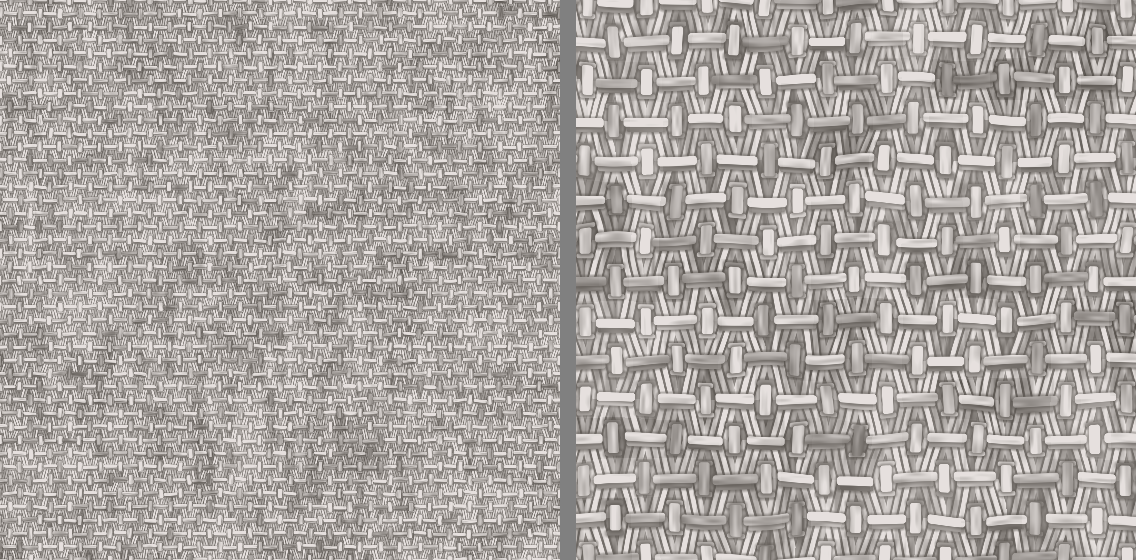
Left, the full canvas; right, a detail of the centre.
This texture is drawn by a WebGL 2 fragment shader. Its source:

```glsl
#version 300 es
precision highp float;
// Grey woven cloth: staggered horizontal weft bars with upright warp stubs in the
// gaps, joined by steep slanted strands into a net of tall hexagons. Each thread
// has its own tone, with fibre streaks and slubs along rows and columns.
uniform vec2 u_resolution;
out vec4 fragColor;

const vec2 GRID = vec2(56.0, 42.0);              // half-columns across, rows down
const vec2 CELL = vec2(1.0, GRID.x / GRID.y);    // cell size in half-columns

float hash(vec2 p) {
    vec3 q = fract(p.xyx * vec3(0.1031, 0.1030, 0.0973));
    q += dot(q, q.yzx + 33.33);
    return fract((q.x + q.y) * q.z);
}

float noise(vec2 p) {
    vec2 i = floor(p), f = fract(p);
    f = f * f * (3.0 - 2.0 * f);
    return mix(mix(hash(i), hash(i + vec2(1, 0)), f.x),
               mix(hash(i + vec2(0, 1)), hash(i + vec2(1, 1)), f.x), f.y);
}

float boxDistance(vec2 p, vec2 halfSize, float radius) {
    vec2 d = abs(p) - halfSize + radius;
    return length(max(d, 0.0)) + min(max(d.x, d.y), 0.0) - radius;
}

// Lays a thread over the cloth, with a soft dark contact shadow around it.
float layThread(float cloth, float tone, float d, float aa) {
    cloth *= 1.0 - 0.55 * (1.0 - smoothstep(0.0, 0.13, d));
    return mix(cloth, tone, 1.0 - smoothstep(-aa, aa, d));
}

void main() {
    vec2 uv = gl_FragCoord.xy / u_resolution;
    vec2 yarn = uv * GRID.x;
    float aa = 0.5 * GRID.x / u_resolution.y;

    // Hand-woven wobble
    yarn += 0.2 * (vec2(noise(yarn * 0.6), noise(yarn * 0.6 + 71.0)) - 0.5);
    vec2 q = yarn / CELL;
    vec2 cell = floor(q), f = fract(q), nearest = round(q);

    // Fibre streaks and uneven yarn colour
    float fibreX = noise(yarn * vec2(1.8, 9.0)) - 0.5;
    float fibreY = noise(yarn * vec2(9.0, 1.8) + 37.0) - 0.5;
    float weftSlub = noise(vec2(q.x * 0.25, nearest.y * 7.3)) - 0.5;
    float warpSlub = noise(vec2(nearest.x * 5.7, yarn.y * 0.2) + 19.0) - 0.5;
    float patches = noise(uv * 7.0) + noise(uv * 17.0) - 1.0;
    float uneven = 0.15 * weftSlub + 0.17 * warpSlub + 0.04 * patches;

    // Shaded ground between the threads
    float cloth = 0.42 + 0.6 * fibreY + 0.3 * fibreX;

    // Slanted strands, mirrored in every other cell: darker outer ones, then a pale pair
    bool rising = mod(cell.x + cell.y, 2.0) < 0.5;
    float side = rising ? f.x : 1.0 - f.x;
    float across = side - mix(0.33, 0.67, f.y);
    for (int i = 0; i < 4; i++) {
        float s = i % 2 == 0 ? -1.0 : 1.0;
        bool outer = i < 2;
        float d = abs(across - s * (outer ? 0.36 : 0.125)) - 0.085;
        float tone = (outer ? 0.58 : 0.78) + 0.45 * fibreY;
        tone += 0.6 * (hash(cell + 53.0 * float(i)) - 0.5);
        cloth = layThread(cloth, tone, d, aa);
    }

    // Upright stubs first, then the flat bars, on alternate nodes
    for (int pass = 0; pass < 2; pass++) {
        for (int i = 0; i < 9; i++) {
            vec2 node = nearest + vec2(i % 3 - 1, i / 3 - 1);
            bool isBar = mod(node.x + node.y, 2.0) < 0.5;
            if (isBar != (pass == 1)) continue;
            float rnd = hash(node + 11.0), rnd2 = hash(node + 137.0);
            vec2 p = yarn - node * CELL;
            if (isBar) {
                p.y -= 0.14 * (rnd2 - 0.5) + 0.10 * (rnd - 0.5) * p.x;
                // Dark lower strand, then the light one above it
                float low = boxDistance(p + vec2(0.0, 0.22), vec2(0.60, 0.10), 0.08);
                cloth = layThread(cloth, 0.18 + 0.35 * rnd2 + 0.3 * fibreX, low, aa);
                float d = boxDistance(p, vec2(0.60 + 0.15 * rnd, 0.15), 0.10);
                float tone = 1.0 - 0.55 * rnd * rnd + 0.4 * fibreX + 0.6 * p.y;
                cloth = layThread(cloth, tone + 0.4 * weftSlub, d, aa);
            } else {
                p.x -= 0.10 * (rnd2 - 0.5);
                // Narrow cross ties at both ends of the stub
                float tie = boxDistance(vec2(p.x, abs(p.y) - 0.50), vec2(0.28, 0.08), 0.06);
                cloth = layThread(cloth, 0.5 + 0.5 * (rnd2 - 0.5), tie, aa);
                float d = boxDistance(p, vec2(0.18, 0.42 + 0.12 * rnd), 0.08);
                float tone = 1.0 - 0.5 * rnd * rnd + 0.4 * fibreY - 0.6 * abs(p.x);
                cloth = layThread(cloth, tone + 0.4 * warpSlub, d, aa);
            }
        }
    }

    float t = clamp(cloth + uneven + 0.10, 0.0, 1.0);
    vec3 darkYarn = vec3(0.34, 0.32, 0.30);
    vec3 paleYarn = vec3(0.90, 0.88, 0.87);
    fragColor = vec4(mix(darkYarn, paleYarn, t), 1.0);
}
```
